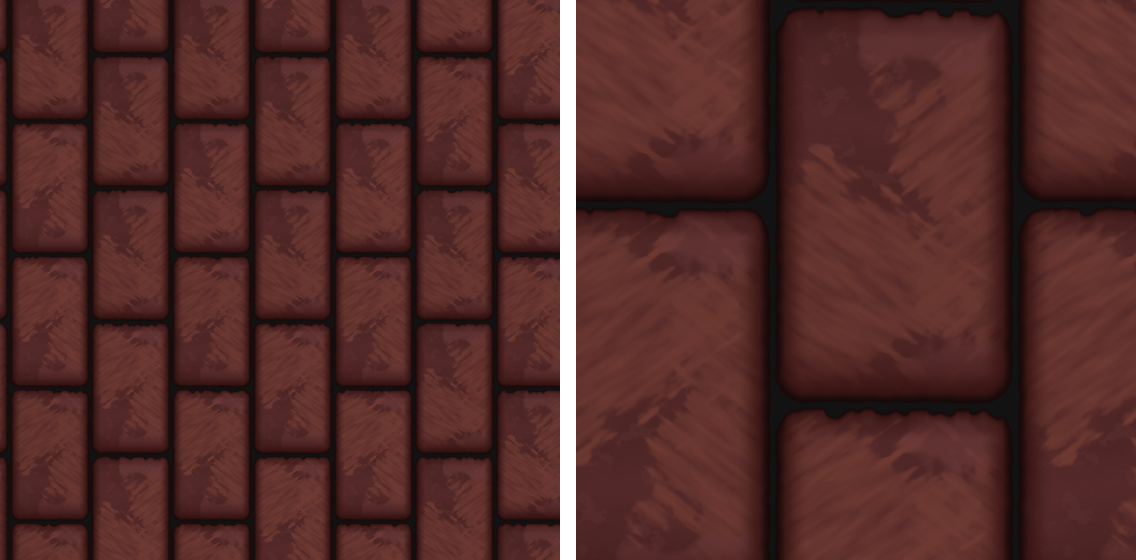
Left, the full canvas; right, a detail of the centre.
This texture is drawn by a WebGL 1 fragment shader. Its source:

```glsl
precision highp float;
// Staggered columns of worn red clay bricks with brushed ochre patches and dark joints.

uniform vec2 u_resolution;

const float BRICK_WIDTH = 0.1445;             // share of the canvas
const float ASPECT = 1.649;                   // brick height over width
const vec2 ORIGIN = vec2(0.0169, 0.068);      // lower left corner of one brick
// The lengths below are in brick widths.
const float HALF_GAP = 0.012;
const float CORNER = 0.12;
const float CHIP_DEPTH = 0.085;
const float RIM_WIDTH = 0.045;
const float BEVEL_WIDTH = 0.14;
const float FOOT_SHADE = 0.32;

const vec3 GROUT = vec3(0.065, 0.07, 0.068);
const vec3 RIM = vec3(0.09, 0.035, 0.035);
const vec3 BEVEL = vec3(0.20, 0.07, 0.065);
const vec3 FOOT = vec3(0.24, 0.09, 0.085);
const vec3 CLAY = vec3(0.312, 0.15, 0.15);
const vec3 OCHRE = vec3(0.425, 0.222, 0.193);
const vec3 PINK = vec3(0.41, 0.22, 0.22);

float hash(vec2 p) {
  return fract(sin(dot(p, vec2(127.1, 311.7))) * 43758.55);
}

vec2 gradient(vec2 cell) {
  float angle = 6.28318 * hash(cell);
  return vec2(cos(angle), sin(angle));
}

float gradientNoise(vec2 p) {
  vec2 i = floor(p), f = p - i;
  vec2 w = f * f * f * (f * (f * 6.0 - 15.0) + 10.0);
  vec2 e = vec2(1.0, 0.0);
  float low = mix(dot(gradient(i), f), dot(gradient(i + e), f - e), w.x);
  float high = mix(dot(gradient(i + e.yx), f - e.yx), dot(gradient(i + e.xx), f - e.xx), w.x);
  return mix(low, high, w.y);
}

float fbm(vec2 p) {
  float sum = 0.0, gain = 1.0;
  for (int i = 0; i < 4; i++) {
    sum += gain * gradientNoise(p);
    p = p * 2.03 + 17.3;
    gain *= 0.55;
  }
  return sum;
}

// Noise stretched along a brush direction.
float brush(vec2 p, vec2 dir) {
  vec2 q = vec2(dot(p, dir), dot(p, vec2(-dir.y, dir.x)));
  return gradientNoise(q * vec2(4.0, 21.0)) + 0.5 * gradientNoise(q * vec2(9.0, 45.0));
}

// One at the centre, zero on the ellipse, negative outside.
float blob(vec2 p, vec2 centre, vec2 radii) {
  return 1.0 - length((p - centre) / radii);
}

float roundedBox(vec2 p, vec2 halfSize) {
  vec2 q = abs(p) - halfSize + CORNER;
  return length(max(q, 0.0)) + min(max(q.x, q.y), 0.0) - CORNER;
}

// Face paint; p runs from (0, 0) to (1, ASPECT).
vec3 paintFace(vec2 p) {
  float cloud = fbm(p * 4.2 + 3.7);
  float rising = brush(p, vec2(0.78, 0.62));
  float falling = brush(p + 5.0, vec2(0.82, -0.57));

  float right = max(blob(p, vec2(0.80, 1.06), vec2(0.34, 0.40)),
                    blob(p, vec2(0.88, 0.58), vec2(0.26, 0.42)));
  float left = blob(p, vec2(0.28, 0.52), vec2(0.46, 0.43));
  float pink = max(blob(p, vec2(0.70, 1.53), vec2(0.36, 0.14)),
                   blob(p, vec2(0.80, 0.18), vec2(0.27, 0.12)));

  right = smoothstep(-0.08, 0.22, right + 0.65 * cloud + 0.45 * rising);
  left = smoothstep(-0.08, 0.22, left + 0.65 * cloud + 0.45 * falling);
  pink = smoothstep(-0.10, 0.35, pink + 0.8 * cloud);
  float fleck = smoothstep(0.22, 0.34, fbm(p * vec2(7.0, 9.0) + 31.0));

  vec3 face = CLAY * (1.0 + 0.08 * fbm(p * 3.0 + 11.0));
  face = mix(face, PINK, 0.22 * fleck);
  face = mix(face, OCHRE, right * clamp(0.68 + 0.6 * rising, 0.0, 1.0));
  face = mix(face, OCHRE, left * clamp(0.68 + 0.6 * falling, 0.0, 1.0));
  return mix(face, PINK, 0.65 * pink);
}

void main() {
  float canvas = min(u_resolution.x, u_resolution.y);
  float pixel = 1.0 / (canvas * BRICK_WIDTH);

  // Columns side by side, every other one raised by half a brick.
  vec2 grid = (gl_FragCoord.xy / canvas - ORIGIN) / (BRICK_WIDTH * vec2(1.0, ASPECT));
  grid.y -= 0.5 * mod(floor(grid.x), 2.0);
  vec2 cell = floor(grid), local = grid - cell;
  vec2 p = (local - 0.5) * vec2(1.0, ASPECT);
  vec2 halfSize = 0.5 * vec2(1.0, ASPECT) - HALF_GAP;

  // Depth inside the brick, chipped along the top.
  float top = smoothstep(halfSize.y - 0.10, halfSize.y, p.y);
  float chips = gradientNoise(vec2(p.x * 15.0, 0.5 + cell.y * 3.0 + cell.x * 7.0));
  float depth = -roundedBox(p, halfSize) + 0.008 * gradientNoise(p * 13.0);
  depth -= CHIP_DEPTH * max(chips, 0.0) * top;

  // The same paint on every brick, some turned upside down.
  float flipped = step(0.5, hash(cell + 2.0));
  vec2 paintPos = vec2(local.x, mix(local.y, 1.0 - local.y, flipped) * ASPECT);
  vec3 color = paintFace(paintPos) * (0.98 + 0.04 * hash(cell + 9.0));

  // Shaded foot, bevel and dark rim.
  float foot = 1.0 - smoothstep(0.0, FOOT_SHADE, p.y + halfSize.y);
  color = mix(color, FOOT, 0.75 * foot);
  float lit = depth * (1.0 + 1.2 * top);
  color = mix(BEVEL, color, smoothstep(0.0, BEVEL_WIDTH, lit));
  color = mix(RIM, color, smoothstep(0.0, RIM_WIDTH, lit));
  color = mix(GROUT, color, smoothstep(-pixel, pixel, depth));
  gl_FragColor = vec4(color, 1.0);
}
```
